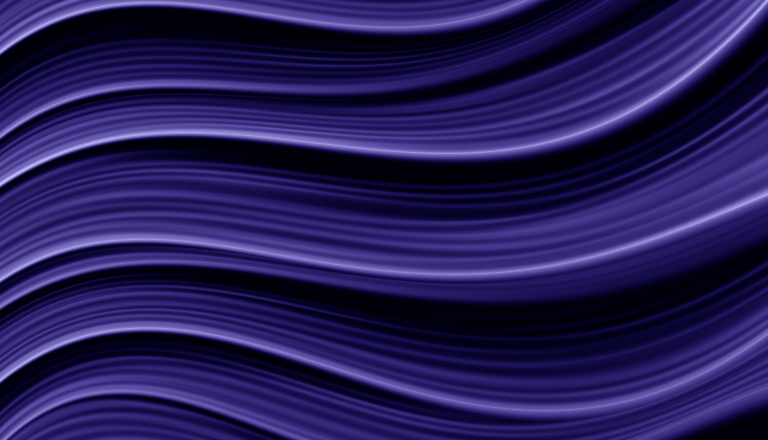
A Shadertoy shader for this background:

```glsl
#define STRAND_CONTRAST 0.62
#define SHADOW_SHEEN 0.85
#define RIDGE_WIDTH 0.0095
#define RIDGE_HALO 0.035
#define LIP_TONE 0.58
#define LIP_LEFT 0.014
#define LIP_RIGHT 0.065
#define SIDE_LIGHT 0.24
#define BRIGHT_COLOR vec3(0.56, 0.53, 0.79)
#define COLOR_CURVE vec3(1.9, 2.3, 1.1)
#define NIGHT_COLOR vec3(0.0, 0.0, 0.03)

// State carried downward from one fold of cloth to the next
struct Cloth {
    float upper;   // height of the crest above
    float edge;    // tone on that crest
    float tone;    // tone of this pixel
    float seed;
};

float hash(vec2 p) {
    vec3 q = fract(vec3(p.xyx) * 0.1031);
    q += dot(q, q.yzx + 33.33);
    return fract((q.x + q.y) * q.z);
}

float noise(vec2 p) {
    vec2 cell = floor(p), f = fract(p);
    f = f * f * (3.0 - 2.0 * f);
    return mix(mix(hash(cell), hash(cell + vec2(1, 0)), f.x),
               mix(hash(cell + vec2(0, 1)), hash(cell + vec2(1, 1)), f.x), f.y);
}

// Quartic through five evenly spaced heights, in Newton form
float crestHeight(float u, vec4 h, float last) {
    float s = 4.0 * u;
    vec4 d = vec4(h.yzw, last) - h;
    vec3 d2 = d.yzw - d.xyz;
    vec2 d3 = d2.yz - d2.xy;
    float d4 = d3.y - d3.x;
    return h.x + s * (d.x + (s - 1.0) / 2.0 * (d2.x
         + (s - 2.0) / 3.0 * (d3.x + (s - 3.0) / 4.0 * d4)));
}

// Long strands that follow the fold: even pleats plus finer fibers, about -0.5 to 0.5
float strands(float u, float across, float seed) {
    vec2 q = vec2(u * 2.0 + seed * 7.3, across + seed * 31.0);
    float wobble = noise(q * vec2(1.0, 0.6));
    float pleat = sin(6.2832 * (across + 1.1 * wobble));
    float fibers = noise(q * vec2(1.5, 1.3)) + 0.7 * noise(q * vec2(2.0, 3.6)) - 0.85;
    return 0.18 * pleat + 0.40 * fibers;
}

// shadow, glow: left and right values; body: tone and strand count
void fold(inout Cloth c, vec2 p, vec4 heights, float last,
          vec2 shadow, vec2 body, vec2 glow) {
    float lower = crestHeight(p.x, heights, last);
    float crestGlow = mix(glow.x, glow.y, smoothstep(0.0, 1.0, p.x));
    float side = 2.0 * p.x - 1.0;
    float bodyTone = body.x * (0.94 + SIDE_LIGHT * side * side);
    if (p.y < c.upper && p.y >= lower) {
        float below = c.upper - p.y, above = p.y - lower;
        float w = below / max(c.upper - lower, 0.01);

        // Shaded hollow rising to the lit body, broken up by strands
        float shade = mix(shadow.x, shadow.y, smoothstep(0.0, 0.6, p.x)) + 0.04;
        float fiber = strands(p.x, w * body.y, c.seed);
        float ridge = exp(-above / RIDGE_WIDTH);
        float halo = exp(-above / RIDGE_HALO);
        float lit = smoothstep(shade * 0.4, shade * 1.6, w + 0.25 * shade * fiber);
        float tone = bodyTone * lit * mix(0.82, 1.0, w);
        tone += (1.0 - ridge) * (fiber * STRAND_CONTRAST * lit * mix(1.0, 0.7, w)
              + SHADOW_SHEEN * max(fiber, 0.0) * (1.0 - lit) * smoothstep(0.0, shade, w));
        tone += crestGlow * (0.75 * ridge + 0.25 * halo);

        // Lip rolling under the crest above
        float lip = mix(LIP_LEFT, LIP_RIGHT, p.x * p.x);
        float rolled = min(c.edge, LIP_TONE + (c.edge - LIP_TONE) * exp(-below / RIDGE_WIDTH));
        rolled *= 1.0 - smoothstep(0.2, 1.0, below / lip);
        c.tone = max(tone, rolled);
    }
    c.upper = min(c.upper, lower);
    c.edge = bodyTone + crestGlow;
    c.seed += 1.0;
}

void mainImage(out vec4 fragColor, in vec2 fragCoord) {
    vec2 p = fragCoord / iResolution.xy;
    Cloth c = Cloth(crestHeight(p.x, vec4(1.06, 1.17, 1.12, 1.25), 1.75), 0.5, 0.0, 1.0);

    // Folds from top to bottom
    fold(c, p, vec4(0.882, 0.990, 0.938, 1.063), 1.566, vec2(0.10, 0.20), vec2(0.56, 8.0), vec2(0.50, 0.36));
    fold(c, p, vec4(0.690, 0.808, 0.805, 0.943), 1.204, vec2(0.46, 0.55), vec2(0.41, 9.0), vec2(0.58, -0.20));
    fold(c, p, vec4(0.581, 0.699, 0.658, 0.695), 1.000, vec2(0.20, 0.28), vec2(0.58, 8.0), vec2(0.52, 0.48));
    fold(c, p, vec4(0.364, 0.450, 0.385, 0.407), 0.559, vec2(0.07, 0.42), vec2(0.56, 10.0), vec2(0.48, 0.46));
    fold(c, p, vec4(0.303, 0.405, 0.348, 0.348), 0.498, vec2(0.40, 0.02), vec2(0.50, 2.5), vec2(0.40, -0.20));
    fold(c, p, vec4(0.136, 0.247, 0.129, 0.070), 0.242, vec2(0.22, 0.48), vec2(0.52, 9.0), vec2(0.54, 0.36));
    fold(c, p, vec4(-0.009, 0.088, -0.052, -0.045), 0.120, vec2(0.48, 0.16), vec2(0.51, 6.0), vec2(0.40, 0.20));
    fold(c, p, vec4(-0.350, -0.300, -0.500, -1.000), -2.000, vec2(-0.02, 0.10), vec2(0.60, 13.0), vec2(0.20, 0.10));

    vec3 color = NIGHT_COLOR + BRIGHT_COLOR * pow(vec3(clamp(c.tone, 0.0, 1.3)), COLOR_CURVE);
    fragColor = vec4(color, 1.0);
}
```
